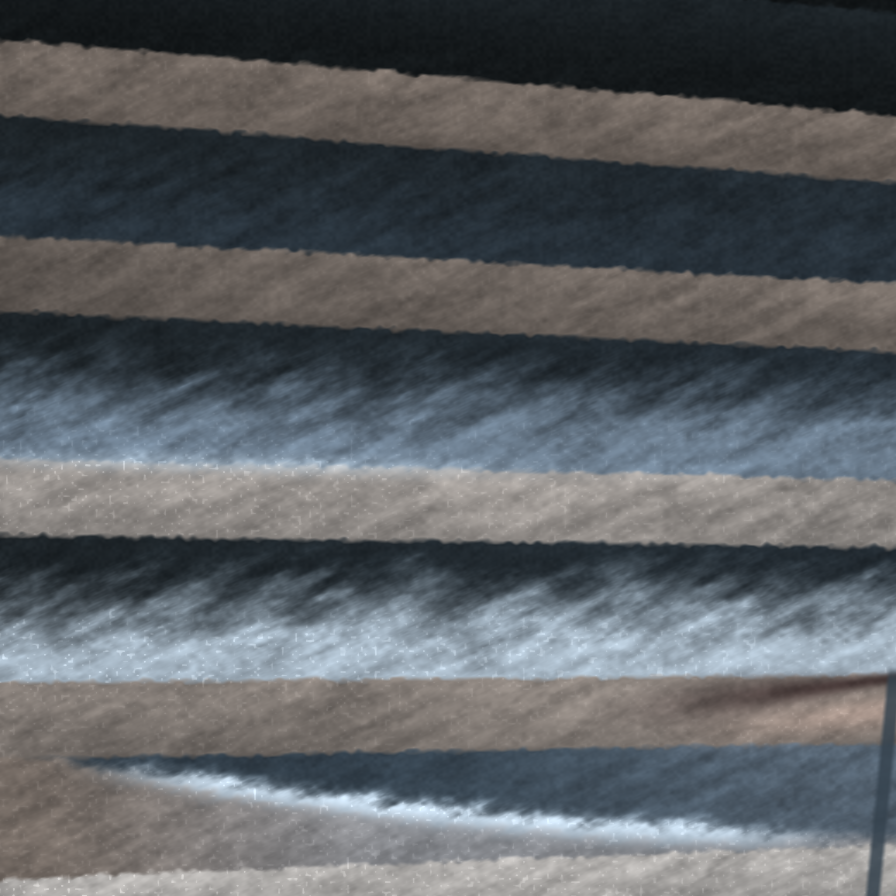
Reproduce this texture procedurally as a WebGL 1 fragment shader.

```glsl
precision highp float;
// Slanted taupe stripes on dark crinkled foil, with blue sheen growing towards the bottom.
uniform vec2 u_resolution;

const vec3 INK = vec3(0.095, 0.115, 0.125);
const vec3 SLATE = vec3(0.16, 0.20, 0.235);
const vec3 STEEL = vec3(0.38, 0.44, 0.50);
const vec3 ICE = vec3(0.73, 0.80, 0.86);
const vec3 TAUPE = vec3(0.43, 0.395, 0.37);
const vec3 SILVER = vec3(0.67, 0.66, 0.65);
const vec3 UMBER = vec3(0.20, 0.15, 0.15);

float hash(vec2 p) {
  return fract(sin(dot(p, vec2(127.1, 311.7))) * 43758.5453);
}

float noise(vec2 p) {
  vec2 i = floor(p), f = fract(p);
  f = f * f * (3.0 - 2.0 * f);
  return mix(mix(hash(i), hash(i + vec2(1.0, 0.0)), f.x),
             mix(hash(i + vec2(0.0, 1.0)), hash(i + vec2(1.0, 1.0)), f.x), f.y);
}

float fbm(vec2 p) {
  float sum = 0.0, amp = 0.5;
  for (int k = 0; k < 4; k++) {
    sum += amp * noise(p);
    p = p * 2.03 + 17.3;
    amp *= 0.5;
  }
  return sum;
}

float bell(float x, float width) {
  return exp(-x * x / (width * width));
}

// Depth of the upper edge of stripe i; the stripes fan out to the left
float stripeTop(float i, float x) {
  return mix(0.043 + 0.2345 * i, 0.128 + 0.2035 * i, x) - 0.015 * sin(1.5708 * i);
}

float stripeWidth(float x) {
  return mix(0.085, 0.076, x);
}

// Dark foil between stripes: t runs from 0 below one stripe to 1 above the next
vec3 foilColor(float i, float t, float x, float rough) {
  float lift = smoothstep(0.15, 0.9, t + (rough - 0.5) * 0.35 + 0.12 * x);
  vec3 shade = mix(INK, SLATE, 0.25 + 0.5 * x * step(0.5, i));
  vec3 sheen = mix(SLATE, STEEL * 1.12, smoothstep(1.0, 2.0, i));
  sheen = mix(sheen, ICE * 0.88, smoothstep(2.0, 3.0, i));
  sheen = mix(INK * 0.8, sheen, step(0.5, i));
  return mix(shade, sheen, lift);
}

vec3 stripeColor(float i, float t, float x) {
  float light = bell(i - 2.0, 0.7) * 0.6 + bell(i - 3.0, 0.7) * 0.2 + smoothstep(3.0, 4.0, i);
  vec3 c = mix(TAUPE, SILVER, min(light, 1.0));
  c *= 1.0 - 0.16 * bell(i - 1.0, 0.5) * (1.0 - x);
  return c * mix(1.06, 0.9, t);
}

// Last foil band: blue shadow above a bright curved crease, warm grey below
vec3 creaseColor(vec2 q, float rough) {
  float off = q.y - (0.835 + 0.2 * q.x - 0.1 * q.x * q.x) + (rough - 0.5) * 0.012;
  vec3 above = mix(SLATE * 1.25, STEEL, smoothstep(0.4, 1.0, q.x) * 0.8);
  vec3 below = mix(TAUPE * 1.08, vec3(0.53, 0.54, 0.56), smoothstep(0.0, 0.5, q.x));
  vec3 c = mix(above, below, smoothstep(-0.012, 0.008, off));
  float glow = smoothstep(0.05, 0.25, q.x) * (1.0 - smoothstep(0.78, 0.98, q.x));
  return mix(c, ICE * 1.08, bell(off, 0.012) * glow * 0.9);
}

void main() {
  vec2 uv = gl_FragCoord.xy / u_resolution;
  vec2 q = vec2(uv.x, 1.0 - uv.y);
  float soft = max(0.0035, 1.0 / u_resolution.y);

  // Crinkles: slanted brushing, fine bumps and broad clouds
  vec2 slant = vec2(uv.x + 0.7 * uv.y, uv.y - 0.45 * uv.x);
  float brush = fbm(slant * vec2(18.0, 65.0));
  float bump = noise(uv * vec2(125.0, 165.0));
  float grain = noise(uv * 260.0 + 9.0);
  float cloud = fbm(uv * vec2(3.0, 9.0));
  float y = q.y + (bump - 0.5) * 0.005 + (brush - 0.5) * 0.006;

  // Paint foil band and stripe in turn, from top to bottom
  vec3 color = INK * 0.7;
  float width = stripeWidth(q.x);
  for (int k = 0; k < 5; k++) {
    float i = float(k);
    float top = stripeTop(i, q.x);
    float start = stripeTop(i - 1.0, q.x) + width;
    float t = clamp((y - start) / (top - start), 0.0, 1.0);
    vec3 foil = foilColor(i, t, q.x, brush);
    if (k == 4) foil = creaseColor(vec2(q.x, y), brush);
    color = mix(color, foil, smoothstep(-soft, soft, y - start));
    float s = clamp((y - top) / width, 0.0, 1.0);
    color = mix(color, stripeColor(i, s, q.x), smoothstep(-soft, soft, y - top));
  }

  // Glints along two stripe edges, and a dark fold at the right
  float glint = bell(y - stripeTop(2.0, q.x), 0.010) * bell(q.x - 0.25, 0.3) * 0.55;
  glint += bell(y - 0.72, 0.017) * smoothstep(0.5, 0.9, q.x) * 0.55;
  color = mix(color, ICE, glint);
  float fold = q.y - mix(0.805, 0.757, (q.x - 0.6) / 0.4);
  float foldWidth = mix(0.022, 0.007, smoothstep(0.75, 1.0, q.x));
  color = mix(color, UMBER, bell(fold, foldWidth) * smoothstep(0.62, 0.95, q.x) * 0.85);
  color += vec3(0.20, 0.15, 0.13) * bell(fold - 0.035, 0.02) * smoothstep(0.7, 1.0, q.x);

  // Relief and bright speckles, strongest on lit foil
  float lum = dot(color, vec3(0.3, 0.6, 0.1));
  color *= 1.0 + (brush - 0.47) * 0.45 + (bump - 0.5) * 0.13 + (cloud - 0.47) * 0.25;
  float spark = smoothstep(0.72, 1.0, grain) * smoothstep(0.3, 0.7, lum);
  color += spark * 0.13 * (1.0 - 0.6 * q.x) + (grain - 0.5) * 0.025;

  // Thin seam in the lower right corner
  float seam = q.x - mix(0.999, 0.974, (q.y - 0.75) / 0.25);
  float seamMask = 1.0 - smoothstep(0.004, 0.004 + 2.0 * soft, abs(seam));
  color = mix(color, SLATE * 1.3, seamMask * smoothstep(0.74, 0.76, q.y) * 0.85);

  gl_FragColor = vec4(clamp(color, 0.0, 1.0), 1.0);
}
```
